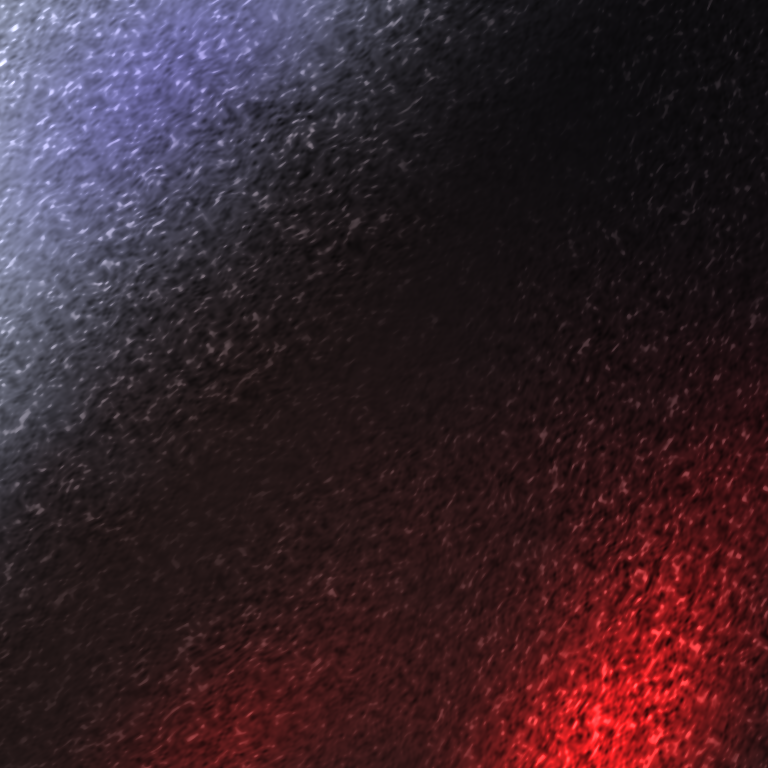
A Shadertoy shader for this background:

```glsl
// Rough dark leather lit by a pale violet light in the upper left corner and
// red lights along the bottom. Soft rotated Gaussians place the lights, and
// stretched value noise gives slanted grain with glints and dark pits.

float hash(vec2 p) {
    return fract(sin(dot(p, vec2(127.1, 311.7))) * 43758.5453);
}

float noise(vec2 p) {
    vec2 cell = floor(p), f = fract(p);
    f = f * f * (3.0 - 2.0 * f);
    return mix(mix(hash(cell), hash(cell + vec2(1, 0)), f.x),
               mix(hash(cell + vec2(0, 1)), hash(cell + vec2(1, 1)), f.x), f.y);
}

// Coordinates along and across a direction
vec2 align(vec2 p, float angle) {
    float c = cos(angle), s = sin(angle);
    return vec2(c * p.x + s * p.y, c * p.y - s * p.x);
}

float glow(vec2 p, vec2 center, float angle, vec2 size) {
    vec2 q = align(p - center, angle) / size;
    return exp(-dot(q, q));
}

// Two octaves of short streaks
float streaks(vec2 p, float angle) {
    vec2 q = align(p, angle);
    q.y += 0.008 * (noise(p * 30.0) - 0.5);
    return 0.55 * noise(q * vec2(85, 165)) + 0.45 * noise(q * vec2(150, 270) + 37.0);
}

void mainImage(out vec4 fragColor, in vec2 fragCoord) {
    vec2 p = fragCoord / iResolution.xy;
    float clouds = noise(p * 5.0) * 0.6 + noise(p * 13.0 + 9.0) * 0.4 - 0.5;

    // Grain direction turns steeper towards the lower right
    float turn = smoothstep(0.35, 0.8, p.x + 0.25 * (0.5 - p.y));
    float grain = mix(streaks(p, 0.62), streaks(p + 3.0, 1.05), turn);
    float glint = smoothstep(0.64, 0.92, grain);
    float relief = (grain - 0.5) * 2.0;

    // Dark base: black at the upper right, brown at the lower left
    vec3 color = mix(vec3(0.13, 0.09, 0.09), vec3(0.055, 0.05, 0.06),
                     smoothstep(0.6, 1.7, p.x + p.y));

    // Cool light falling off diagonally from the upper left corner
    float fromCorner = 1.02 * p.x + 0.95 * (1.0 - p.y) + 0.10 * clouds;
    float haze = 1.0 - smoothstep(0.45, 0.86, fromCorner);
    float cool = 1.0 - smoothstep(0.22, 0.68, fromCorner);
    float violet = glow(p, vec2(0.23, 0.88), 0.7, vec2(0.25, 0.16));
    vec3 coolTint = mix(vec3(0.50, 0.53, 0.62), vec3(0.42, 0.41, 0.65), violet);
    coolTint += 0.06 * exp(-p.x * 16.0);
    color = mix(color, vec3(0.19, 0.185, 0.215), 0.8 * haze);
    color = mix(color, coolTint, cool);

    // Red lights: a bright streak, a dim patch and a wide haze
    float hot = glow(p, vec2(0.77, 0.0), 0.95, vec2(0.20, 0.115));
    float streak = glow(p, vec2(0.87, 0.19), 1.1, vec2(0.23, 0.09));
    float patchRed = glow(p, vec2(0.29, 0.03), 0.6, vec2(0.17, 0.09));
    float wide = glow(p, vec2(0.80, 0.14), 0.65, vec2(0.58, 0.30));
    float red = 0.55 * hot + 0.13 * streak + 0.17 * patchRed
              + 0.12 * wide * (1.0 + clouds);
    color += red * vec3(1.0, 0.04, 0.05);

    // Grain is calm along the dark diagonal and strong near the lights
    float calm = glow(p, vec2(0.38, 0.43), 0.78, vec2(0.8, 0.10));
    float strength = (1.0 - 0.7 * calm) * (0.8 + 0.8 * clouds);
    float contrast = mix(0.75, 0.40, cool) + 0.15 * smoothstep(0.1, 0.5, red);
    color *= 1.0 + contrast * strength * relief;

    // Glints take the tint of the light that reaches them
    vec3 glintTint = vec3(0.14, 0.12, 0.125) + 0.15 * haze
                   + red * vec3(0.35, 0.16, 0.14);
    color += glint * strength * glintTint;

    fragColor = vec4(clamp(color, 0.0, 1.0), 1.0);
}
```
